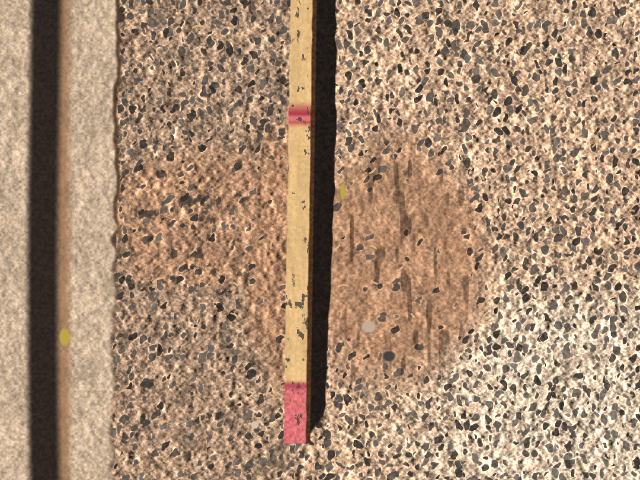
This texture is drawn by a WebGL 1 fragment shader. Its source:

```glsl
precision highp float;
uniform vec2 u_resolution;

const vec3 SAND = vec3(.72, .54, .41);
const vec3 ASPHALT = vec3(.79, .65, .53);
const vec3 PALE_DUST = vec3(.86, .76, .65);
const vec3 CONCRETE = vec3(.80, .70, .59);
const vec3 RUST = vec3(.58, .41, .28);
const vec3 STONE = vec3(.29, .27, .25);
const vec3 SHADE = vec3(.11, .09, .08);
const vec3 WOOD = vec3(.91, .75, .52);
const vec3 WOOD_SIDE = vec3(.33, .22, .14);
const vec3 PINK = vec3(.87, .43, .46);
const vec3 CRIMSON = vec3(.66, .16, .25);
const vec3 STRAW = vec3(.90, .75, .54);
const vec3 LEAF = vec3(.74, .65, .29);
const float STONE_CELL = .0205;
const float STRAW_CELL = .075;
const float STICK_END = .077;
const float EDGE = .002;

float hash(vec2 p) {
  vec3 q = fract(p.xyx * .1031);
  q += dot(q, q.yzx + 33.33);
  return fract((q.x + q.y) * q.z);
}

float noise(vec2 p) {
  vec2 i = floor(p), f = fract(p);
  f = f * f * (3. - 2. * f);
  return mix(mix(hash(i), hash(i + vec2(1, 0)), f.x),
             mix(hash(i + vec2(0, 1)), hash(i + 1.), f.x), f.y);
}

float fbm(vec2 p) {
  float sum = 0., amp = .5;
  for (int i = 0; i < 4; i++) {
    sum += amp * noise(p);
    p = p * 2.03 + 17.3;
    amp *= .5;
  }
  return sum;
}

float band(float x, float lo, float hi, float soft) {
  return smoothstep(lo - soft, lo + soft, x) * (1. - smoothstep(hi - soft, hi + soft, x));
}

float blob(vec2 p, vec2 center, vec2 radius) {
  return 1. - smoothstep(.65, 1.15, length((p - center) / radius));
}

vec2 turn(vec2 v, float a) {
  return vec2(v.x * cos(a) + v.y * sin(a), v.y * cos(a) - v.x * sin(a));
}

// x: distance to the nearest stone in cells, y: its tone
vec2 stones(vec2 p, float density) {
  vec2 q = p / STONE_CELL, cell = floor(q), nearest = vec2(1, 0);
  q += .4 * (vec2(noise(q * 2.3), noise(q * 2.3 + 40.)) - .5);
  for (int j = -1; j <= 1; j++)
    for (int i = -1; i <= 1; i++) {
      vec2 id = cell + vec2(i, j);
      float pick = hash(id + 91.);
      vec2 d = q - id - .15 - .7 * vec2(hash(id), hash(id + 27.));
      d = turn(d, .6 + 2. * pick) * vec2(.85, 1.35);
      float dist = length(d) - mix(.17, .46, hash(id + 53.)) + step(density, pick);
      if (dist < nearest.x) nearest = vec2(dist, hash(id + 7.));
    }
  return nearest;
}

// Short dry stems, one at most per cell
float straws(vec2 p) {
  vec2 q = p / STRAW_CELL, id = floor(q);
  vec2 d = fract(q) - .35 - .3 * vec2(hash(id + 3.), hash(id + 5.));
  d = turn(d, 6.28 * hash(id + 11.));
  d.y += d.x * d.x * 1.5;
  d.x = max(abs(d.x) - .04 - .13 * hash(id + 13.), 0.);
  return (1. - smoothstep(.012, .04, length(d))) * step(hash(id + 19.), .4);
}

vec3 ground(vec2 p, float grain, float relief) {
  vec2 w = p + .09 * (vec2(fbm(p * 9.), fbm(p * 9. + 30.)) - .47);
  float drift = blob(w, vec2(.82, .46), vec2(.21, .27));
  float dirt = blob(w, vec2(.46, .55), vec2(.27, .16));
  float foot = blob(w, vec2(.61, .48), vec2(.10, .32));
  float sand = max(drift, max(.8 * dirt, foot));
  float left = 1. - smoothstep(.58, .66, p.x);
  float low = 1. - smoothstep(.30, .48, p.y);

  vec3 col = mix(ASPHALT, PALE_DUST, low * smoothstep(.7, 1.1, w.x));
  col = mix(col, ASPHALT * .85, left);
  col = mix(col, SAND, .85 * sand) * (.82 + .36 * fbm(p * 28.));
  col *= 1. + (grain - .5) * mix(.85, .5, sand) + relief * mix(1.5, .7, drift);

  vec2 s = stones(p, mix(.85, .42, left * low) * (1. - .86 * sand));
  float body = 1. - smoothstep(-.1, .08, s.x);
  col *= 1. + .14 * (1. - smoothstep(.05, .28, s.x)) * (1. - body);
  col = mix(col, STONE * (.35 + s.y + .5 * grain), body * .88);

  // Scratches and dark pits in the loose dirt
  col *= 1. - .35 * drift * smoothstep(.7, .85, noise(p * vec2(75, 17)));
  float pits = smoothstep(.58, .68, fbm(p * 36. + 8.));
  col = mix(col, STONE * .75, .75 * pits * max(dirt, .45 * left) * (1. - foot));
  return mix(col, STRAW, .8 * straws(p));
}

vec3 curb(vec2 p, float grain, float relief) {
  vec3 col = CONCRETE * (.85 + .3 * fbm(p * 22.));
  col *= 1. + .38 * (grain - .5) + .5 * relief;
  col = mix(col, RUST, .7 * band(p.x, .115, .145, .012));
  float groove = band(p.x + .004 * sin(p.y * 4.), .062, .124, .01);
  return mix(col, SHADE * (1.1 + .7 * grain), .96 * groove);
}

void main() {
  vec2 p = gl_FragCoord.xy / u_resolution.y, shift = vec2(.003, 0);
  float grain = .6 * noise(p * 190.) + .4 * noise(p * 330.);
  float relief = fbm((p + shift) * 75.) - fbm((p - shift) * 75.);
  float wobble = noise(p * vec2(4, 38)) - .5;

  // Curb, seam and pavement
  float seam = p.x - mix(.232, .246, p.y) - .012 * wobble;
  vec3 col = mix(curb(p, grain, relief), ground(p, grain, relief), smoothstep(-.006, .006, seam));
  col = mix(col, RUST * .5, band(seam, -.003, .005, .004) * mix(.25, .85, smoothstep(.3, .65, p.y)));

  // Pebbles and leaves
  col = mix(col, PALE_DUST * .9, blob(p, vec2(.768, .319), vec2(.017, .013)));
  col = mix(col, STONE, blob(p, vec2(.81, .258), vec2(.014, .012)));
  col = mix(col, PALE_DUST, blob(p, vec2(.531, .115), vec2(.009)));
  col = mix(col, LEAF, blob(p, vec2(.135, .298), vec2(.012, .02)));
  col = mix(col, LEAF, blob(p, vec2(.714, .6), vec2(.006, .019)));

  // Cast shadow and stick
  float start = mix(.59, .605, p.y), x = p.x - start;
  float tip = .095 + 1.3 * max(p.x - .645, 0.);
  float reach = mix(.675, .7, smoothstep(.05, .75, p.y)) + .005 * wobble;
  float shadow = band(p.x, start + .03, reach, EDGE) * smoothstep(-.006, .006, p.y - tip);
  col = mix(col, SHADE * (.75 + .6 * grain), .97 * shadow);
  float end = smoothstep(-EDGE, EDGE, p.y - STICK_END - .005 * wobble);
  col = mix(col, WOOD_SIDE * (.7 + .5 * grain), band(x, .04, .055, EDGE) * end);

  // Painted top face
  vec3 wood = WOOD * (.81 + .22 * fbm(p * vec2(90, 14)) + .14 * grain);
  float paint = 1. - smoothstep(.192, .204, p.y + .008 * wobble);
  wood = mix(wood, PINK * (.8 + .4 * grain), .92 * paint);
  wood = mix(wood, CRIMSON, .65 * band(p.y, .191, .204, .006));
  float ring = band(p.y + .012 * wobble, .742, .776, .01);
  wood = mix(wood, mix(CRIMSON, PINK, band(p.y, .747, .759, .004)), .85 * ring);
  float specks = smoothstep(.63, .73, fbm(p * vec2(95, 60)));
  wood = mix(wood, STONE, .8 * specks);
  col = mix(col, wood, band(x + .002 * wobble, 0., .046, EDGE) * end);

  gl_FragColor = vec4(clamp(col, 0., 1.), 1);
}
```
